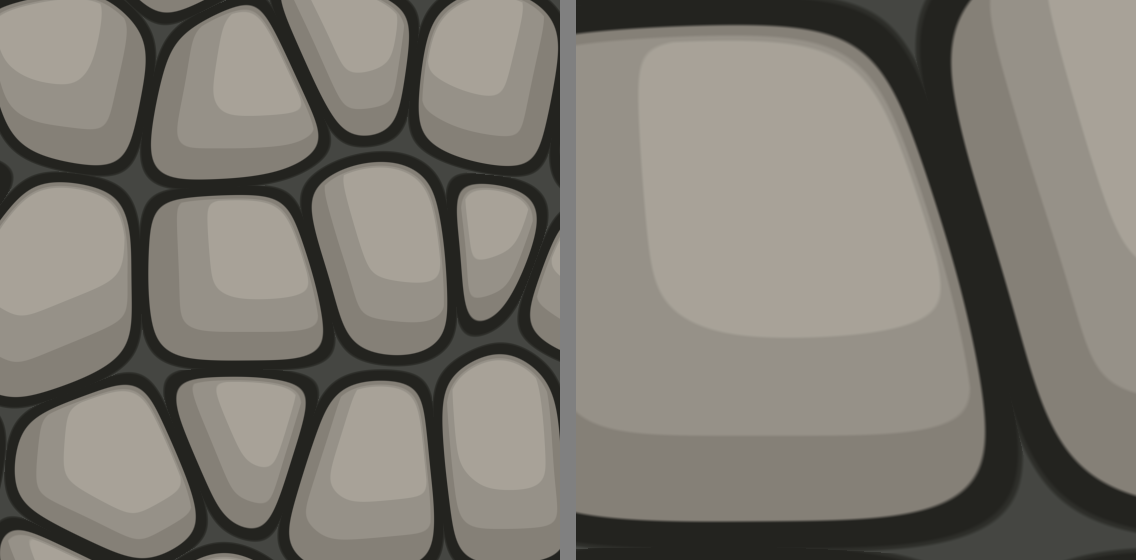
Left: the whole. Right: its middle third, enlarged.
Reproduce this texture procedurally as a Shadertoy shader.

```glsl
// Cartoon stone wall: rounded, faceted grey stones with dark outlines and mortar.

// Layout, in units of the canvas height
const vec2  SPACING      = vec2(0.255, 0.325);
const float JITTER       = 0.72;
const float SMALL_WEIGHT = -0.020;  // shrinks some stones
const float LARGE_WEIGHT = 0.007;
const float WARP_SCALE   = 5.0;
const float WARP_AMOUNT  = 0.009;

// Joints and facets
const float HALF_GAP     = 0.0130;
const float MORTAR_LEVEL = -0.0030;
const float MORTAR_RIM   = 0.0022;
const float STONE_ROUND  = 0.024;
const float FACET_ROUND  = 0.011;
const float RIM          = 0.0060;
const float MID_INSET    = 0.30;    // share of the seed-to-edge distance
const float FACE_INSET   = 0.64;
const float SOFTNESS     = 0.0012;

// Colours
const vec3 OUTLINE     = vec3(0.137, 0.137, 0.122);
const vec3 MORTAR_DARK = vec3(0.180, 0.182, 0.165);
const vec3 MORTAR      = vec3(0.270, 0.276, 0.260);
const vec3 STONE_DARK  = vec3(0.520, 0.500, 0.466);
const vec3 STONE_MID   = vec3(0.588, 0.568, 0.532);
const vec3 STONE_FACE  = vec3(0.657, 0.637, 0.598);

vec3 hash3(vec2 p) {
    vec3 q = fract(vec3(p.xyx) * vec3(0.1031, 0.1030, 0.0973));
    q += dot(q, q.yxz + 33.33);
    return fract((q.xxy + q.yzz) * q.zyx);
}

float cornerSlope(vec2 cell, vec2 offset) {
    return dot(hash3(cell + 71.0).xy * 2.0 - 1.0, offset);
}

float gradientNoise(vec2 p) {
    vec2 i = floor(p), f = p - i;
    vec2 u = f * f * f * (f * (f * 6.0 - 15.0) + 10.0);
    vec2 e = vec2(1.0, 0.0);
    return mix(mix(cornerSlope(i, f), cornerSlope(i + e, f - e), u.x),
               mix(cornerSlope(i + e.yx, f - e.yx), cornerSlope(i + e.xx, f - e.xx), u.x), u.y);
}

// Seed position in xy, power weight in z
vec3 stoneSeed(vec2 cell) {
    vec3 h = hash3(cell + 19.0);
    vec2 pos = (cell + 0.5 + JITTER * (h.xy - 0.5)) * SPACING;
    return vec3(pos, mix(SMALL_WEIGHT, LARGE_WEIGHT, smoothstep(0.0, 0.45, h.z)));
}

float power(vec2 p, vec3 seed) {
    vec2 d = p - seed.xy;
    return dot(d, d) - seed.z;
}

// Cell of the stone that owns p
vec2 owningCell(vec2 p) {
    vec2 base = floor(p / SPACING), best = base;
    float lowest = 1e5;
    for (int y = -2; y <= 2; y++)
    for (int x = -2; x <= 2; x++) {
        vec2 cell = base + vec2(x, y);
        float value = power(p, stoneSeed(cell));
        if (value < lowest) { lowest = value; best = cell; }
    }
    return best;
}

// Smooth distances inside the cell border (x), middle facet (y), face (z)
vec3 stoneLayers(vec2 p, vec2 cell) {
    vec3 seed = stoneSeed(cell);
    float tilt = mix(-0.75, 0.35, hash3(cell + 43.0).x);
    vec2 shadeDir = normalize(vec2(tilt, -1.0));
    vec3 rounding = vec3(STONE_ROUND, FACET_ROUND, FACET_ROUND);
    vec3 sum = vec3(0.0);
    for (int y = -2; y <= 2; y++)
    for (int x = -2; x <= 2; x++) {
        if (x == 0 && y == 0) continue;
        vec3 other = stoneSeed(cell + vec2(x, y));
        vec2 across = other.xy - seed.xy;
        float span = length(across);
        float edge = (power(p, other) - power(p, seed)) / (2.0 * span);
        float reach = max((span * span + seed.z - other.z) / (2.0 * span), 0.0);
        float shade = smoothstep(-0.45, 0.9, dot(across / span, shadeDir));
        vec3 inset = vec3(0.0, MID_INSET, FACE_INSET) * reach * shade;
        sum += exp(-(edge - inset) / rounding);
    }
    return -rounding * log(sum);
}

void mainImage(out vec4 fragColor, in vec2 fragCoord) {
    vec2 p = fragCoord / iResolution.y;
    float soft = max(SOFTNESS, 0.75 / iResolution.y);

    // Slightly bend the straight joints
    vec2 q = p * WARP_SCALE;
    p += WARP_AMOUNT * vec2(gradientNoise(q), gradientNoise(q + 37.0));

    // Nest each facet inside the one below
    vec3 layer = stoneLayers(p, owningCell(p));
    float stone = layer.x - HALF_GAP;
    float mid = min(layer.y - HALF_GAP, stone) - RIM;
    float face = min(layer.z - HALF_GAP - RIM, mid) - 0.5 * RIM;
    float mortar = MORTAR_LEVEL - layer.x;

    // Paint from the joints up to the lit face
    vec3 color = mix(OUTLINE, MORTAR_DARK, smoothstep(-soft, soft, mortar));
    color = mix(color, MORTAR, smoothstep(-soft, soft, mortar - MORTAR_RIM));
    color = mix(color, STONE_DARK, smoothstep(-soft, soft, stone));
    color = mix(color, STONE_MID, smoothstep(-soft, soft, mid));
    color = mix(color, STONE_FACE, smoothstep(-soft, soft, face));
    fragColor = vec4(color, 1.0);
}
```
